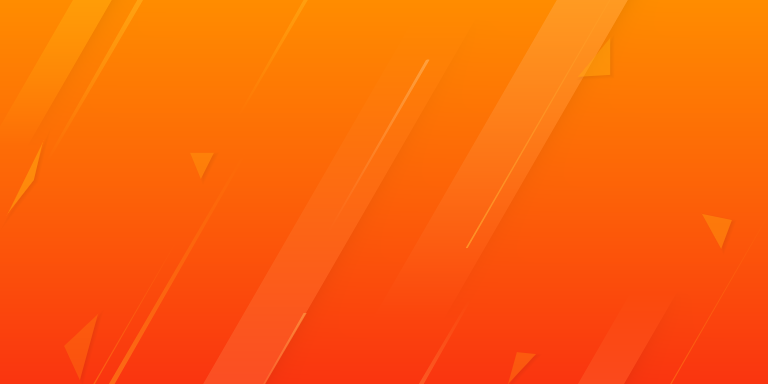
A Shadertoy shader for this background:

```glsl
// Orange to red gradient crossed by slanted translucent bands, streaks and small triangles.
#define TOP_COLOR vec3(1.0, 0.55, 0.0)
#define MID_COLOR vec3(0.99, 0.385, 0.03)
#define BOTTOM_COLOR vec3(0.98, 0.205, 0.06)
#define GOLD vec3(1.0, 0.68, 0.06)
#define PALE vec3(1.0, 0.78, 0.55)
#define SLANT 0.577
#define SHADOW_WIDTH 0.025
#define SHADOW_DEPTH 0.05

const int BAND_COUNT = 4;
const int STREAK_COUNT = 9;
const int TRIANGLE_COUNT = 6;

// Bands: left foot, right foot, height where faint, height where solid
const vec4 BANDS[BAND_COUNT] = vec4[](
    vec4(0.873, 1.058, 0.17, 1.0), vec4(0.529, 0.690, 0.95, 0.0),
    vec4(-0.387, -0.286, 0.62, 1.0), vec4(1.505, 1.625, 0.24, 0.0));
// Looks: opacity, paleness (0 gold, 1 pale)
const vec2 BAND_LOOKS[BAND_COUNT] = vec2[](
    vec2(0.24, 1.0), vec2(0.18, 0.9), vec2(0.48, 0.0), vec2(0.15, 0.7));

// Streaks: foot, width, height where faint, height where solid
const vec4 STREAKS[STREAK_COUNT] = vec4[](
    vec4(-0.212, 0.015, 0.58, 1.0), vec4(0.219, 0.011, 0.70, 1.0),
    vec4(0.291, 0.015, 0.60, 0.0), vec4(0.245, 0.004, 0.37, 0.0),
    vec4(0.627, 0.009, 0.40, 0.845), vec4(1.011, 0.005, 1.15, 0.354),
    vec4(0.688, 0.008, -0.12, 0.185), vec4(1.097, 0.014, 0.22, -0.05),
    vec4(1.747, 0.004, 0.46, -0.1));
const vec2 STREAK_LOOKS[STREAK_COUNT] = vec2[](
    vec2(0.6, 0.1), vec2(0.5, 0.1), vec2(0.42, 0.1),
    vec2(0.35, 0.1), vec2(0.45, 0.9), vec2(0.6, 0.3),
    vec2(0.45, 0.6), vec2(0.32, 0.6), vec2(0.4, 0.1));

// Triangles: three corners each, clockwise
const vec2 CORNERS[3 * TRIANGLE_COUNT] = vec2[](
    vec2(0.111, 0.628), vec2(0.088, 0.531), vec2(0.021, 0.445),
    vec2(0.495, 0.602), vec2(0.557, 0.602), vec2(0.523, 0.534),
    vec2(1.589, 0.901), vec2(1.589, 0.805), vec2(1.505, 0.800),
    vec2(1.828, 0.443), vec2(1.906, 0.427), vec2(1.878, 0.352),
    vec2(0.255, 0.182), vec2(0.208, 0.010), vec2(0.167, 0.099),
    vec2(1.346, 0.083), vec2(1.396, 0.078), vec2(1.323, 0.000));
const float TRIANGLE_OPACITY[TRIANGLE_COUNT] = float[](0.5, 0.32, 0.4, 0.36, 0.22, 0.27);

// Signed distance to one side of a clockwise outline, negative inside
float sideDistance(vec2 p, vec2 a, vec2 b) {
    vec2 along = normalize(b - a);
    return dot(p - a, vec2(-along.y, along.x));
}

float triangleDistance(vec2 p, vec2 a, vec2 b, vec2 c) {
    return max(sideDistance(p, a, b), max(sideDistance(p, b, c), sideDistance(p, c, a)));
}

float coverage(float dist, float pixel) {
    return clamp(0.5 - dist / pixel, 0.0, 1.0);
}

// Opacity grows from the faint end and stops cleanly at the solid end
float fadeAlong(float y, float faint, float solid, float pixel) {
    float t = (y - faint) / (solid - faint);
    float beyond = (t - 1.0) * abs(solid - faint);
    return clamp(t, 0.0, 1.0) * coverage(beyond, pixel);
}

vec3 backdrop(float y) {
    vec3 lower = mix(BOTTOM_COLOR, MID_COLOR, clamp(y * 2.0, 0.0, 1.0));
    return mix(lower, TOP_COLOR, clamp(y * 2.0 - 1.0, 0.0, 1.0));
}

void mainImage(out vec4 fragColor, in vec2 fragCoord) {
    float pixel = 1.0 / iResolution.y;
    vec2 p = fragCoord * pixel;
    p.x *= 2.0 * iResolution.y / iResolution.x;
    float foot = p.x - SLANT * p.y;
    vec3 color = backdrop(p.y);

    // Wide bands, each with a soft shadow past its right edge
    for (int i = 0; i < BAND_COUNT; i++) {
        vec4 b = BANDS[i];
        float fade = fadeAlong(p.y, b.z, b.w, pixel);
        float past = foot - b.y;
        float shade = (1.0 - coverage(past, pixel)) * exp(-max(past, 0.0) / SHADOW_WIDTH);
        color *= 1.0 - SHADOW_DEPTH * shade * sqrt(fade);
        float inside = coverage(max(b.x - foot, past), pixel);
        vec3 tint = mix(GOLD, PALE, BAND_LOOKS[i].y);
        color = mix(color, tint, inside * fade * BAND_LOOKS[i].x);
    }

    // Thin streaks that narrow toward their faint end
    for (int i = 0; i < STREAK_COUNT; i++) {
        vec4 s = STREAKS[i];
        float fade = fadeAlong(p.y, s.z, s.w, pixel);
        float halfWidth = 0.5 * s.y * mix(0.5, 1.0, fade);
        float inside = coverage(abs(foot - s.x) - halfWidth, pixel);
        vec3 tint = mix(GOLD, PALE, STREAK_LOOKS[i].y);
        color = mix(color, tint, inside * fade * STREAK_LOOKS[i].x);
    }

    // Scattered triangles with a faint drop shadow
    for (int i = 0; i < TRIANGLE_COUNT; i++) {
        vec2 a = CORNERS[3 * i], b = CORNERS[3 * i + 1], c = CORNERS[3 * i + 2];
        float dist = triangleDistance(p, a, b, c);
        float dropDist = triangleDistance(p - vec2(0.006, -0.004), a, b, c);
        float inside = coverage(dist, pixel);
        color *= 1.0 - 0.06 * coverage(dropDist, 0.012) * (1.0 - inside);
        color = mix(color, GOLD, inside * TRIANGLE_OPACITY[i]);
    }

    fragColor = vec4(color, 1.0);
}
```
